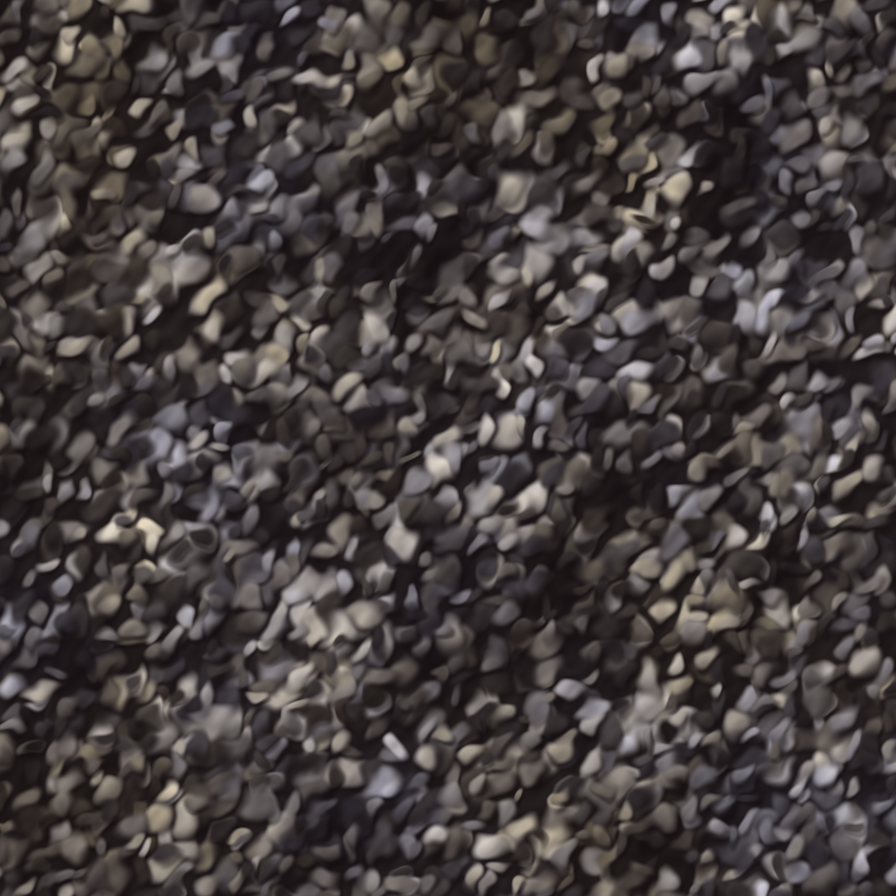
Write a WebGL 1 fragment shader that draws this texture.

```glsl
precision highp float;
// Coarse dark gravel: overlapping slanted grains with soft light and deep gaps.
uniform vec2 u_resolution;

#define GRAIN_CELLS 33.0   // cells across the canvas in the top layer
#define GRAIN_LENGTH 0.80  // mean half length, in cells
#define SLANT 0.85         // main grain direction, radians
#define SLANT_SPREAD 1.1
#define EDGE_SOFTNESS 0.62
#define SHADOW_DEPTH 0.55
#define ROUGHNESS 0.012    // outline distortion, in canvas units
#define EXPOSURE 1.42
#define HIGHLIGHT_ROLLOFF 0.42
#define PATCHINESS 1.0
#define TINT 0.10

const vec3 GAP_COLOR = vec3(0.085, 0.062, 0.07);
const vec3 STONE_COLOR = vec3(0.735, 0.705, 0.685);
const vec2 LIGHT_DIR = vec2(-0.45, 0.89);

vec3 hash3(vec2 p) {
  vec3 q = fract(p.xyx * vec3(0.1031, 0.1030, 0.0973));
  q += dot(q, q.yxz + 33.33);
  return fract((q.xxy + q.yzz) * q.zyx);
}

vec2 rotate(vec2 v, float a) {
  float c = cos(a), s = sin(a);
  return vec2(c * v.x - s * v.y, s * v.x + c * v.y);
}

float gradientAt(vec2 cell, vec2 offset) {
  float a = 6.2832 * hash3(cell + 157.0).x;
  return dot(vec2(cos(a), sin(a)), offset);
}

// Gradient noise, roughly -0.7 to 0.7
float noise(vec2 p) {
  vec2 i = floor(p), f = fract(p);
  vec2 u = f * f * f * (f * (f * 6.0 - 15.0) + 10.0);
  vec2 e = vec2(0.0, 1.0);
  return mix(
    mix(gradientAt(i, f), gradientAt(i + e.yx, f - e.yx), u.x),
    mix(gradientAt(i + e.xy, f - e.xy), gradientAt(i + e.yy, f - e.yy), u.x), u.y);
}

// Paints one layer of grains over surface = (tone, warmth)
vec2 paintGrains(vec2 surface, vec2 p, float layer, float cells) {
  float turn = 0.6 + layer * 0.9;
  vec2 q = rotate(p, turn) * cells + layer * 71.0 + 200.0;
  vec2 home = floor(q);
  for (int y = -1; y <= 1; y++) {
    for (int x = -1; x <= 1; x++) {
      vec2 cell = home + vec2(float(x), float(y));
      vec3 place = hash3(cell + layer * 19.0);
      vec3 look = hash3(cell + layer * 31.0 + 401.0);
      vec3 kind = hash3(cell + layer * 43.0 + 803.0);
      vec2 center = cell + 0.15 + 0.7 * place.xy;
      vec2 d = rotate(q - center, -turn);

      // Slanted ellipse and its shadow, cast down and to the right
      float angle = SLANT + SLANT_SPREAD * (place.z + kind.x - 1.0);
      float halfLength = GRAIN_LENGTH * mix(0.6, 1.15, look.x * look.x);
      vec2 size = halfLength * vec2(1.0, mix(0.45, 0.76, look.y));
      float radius = length(rotate(d, -angle) / size);
      float shadowRadius = length(rotate(d - vec2(0.1, -0.17), -angle) / size);
      float present = step(kind.y, 0.7);
      float cover = present * (1.0 - smoothstep(1.0 - EDGE_SOFTNESS, 1.0, radius));
      float shadow = present * (1.0 - smoothstep(0.45, 1.05, shadowRadius));

      // Mostly dark stones, a few pale ones, lit from above
      float albedo = 0.1 + 0.95 * pow(look.z, 1.6);
      float light = 0.92 + 0.45 * dot(d, LIGHT_DIR) / halfLength - 0.15 * radius * radius;
      surface.x *= 1.0 - SHADOW_DEPTH * shadow;
      surface = mix(surface, vec2(albedo * light, kind.z), cover);
    }
  }
  return surface;
}

void main() {
  vec2 p = gl_FragCoord.xy / min(u_resolution.x, u_resolution.y);
  vec2 along = rotate(p, -SLANT);

  // Distorted coordinates make the outlines angular and uneven
  vec2 warped = p + ROUGHNESS * vec2(noise(p * 36.0), noise(p * 36.0 + 91.0));
  vec2 surface = vec2(0.04, 0.5);
  for (int i = 0; i < 4; i++) {
    float layer = float(i);
    surface = paintGrains(surface, warped, layer, GRAIN_CELLS * (0.82 + 0.06 * layer));
  }

  // Broad dark hollows and slanted mottling
  float patches = noise(along * vec2(4.0, 7.0) + 12.0) + 0.9 * noise(along * vec2(9.0, 15.0) + 47.0);
  float mottle = noise(along * vec2(38.0, 75.0) + 5.0);
  float tone = surface.x * EXPOSURE * max(1.0 + PATCHINESS * patches, 0.15);
  tone *= 1.0 + 0.4 * mottle;
  tone = clamp(tone / (1.0 + HIGHLIGHT_ROLLOFF * tone) + 0.04 * mottle, 0.0, 1.2);

  // Brown and violet drift
  float drift = noise(p * 5.0 + 73.0);
  float warmth = clamp(1.3 * (surface.y - 0.5) + 1.5 * drift, -0.9, 1.3);
  vec3 color = mix(GAP_COLOR, STONE_COLOR, tone);
  color *= 1.0 + TINT * warmth * vec3(0.5, 0.2, -1.0);
  gl_FragColor = vec4(color, 1.0);
}
```
